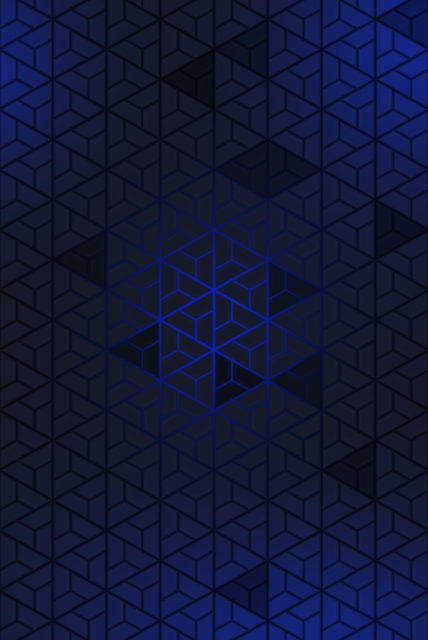
A WebGL 2 fragment shader for this background:

```glsl
#version 300 es
precision highp float;

uniform vec2 u_resolution;
out vec4 fragColor;

float hash(vec2 p) {
    vec3 q = fract(p.xyx * 0.1031);
    q += dot(q, q.yzx + 33.33);
    return fract((q.x + q.y) * q.z);
}

float glow(vec2 p, vec2 center, vec2 radius) {
    vec2 d = (p - center) / radius;
    return exp(-dot(d, d));
}

// Barycentric weights of the enclosing triangle; id names that triangle.
vec3 triangleWeights(vec2 p, out vec2 id) {
    vec2 u = p / vec2(0.084, 0.047);
    vec2 axes = vec2(u.x, 0.5 * (u.y - u.x + 1.0));
    vec2 f = fract(axes);
    bool flipped = f.x + f.y > 1.0;
    id = floor(axes) * vec2(1.0, 2.0) + vec2(0.0, flipped ? 1.0 : 0.0);
    if (flipped) f = 1.0 - f;
    return vec3(f, 1.0 - f.x - f.y);
}

// Rotate the weights so each of the three pinwheel pieces shares one form.
vec3 pinwheelPiece(vec3 w) {
    const float third = 1.0 / 3.0;
    if (w.x < third && w.y >= third) return w;
    if (w.y < third && w.z >= third) return w.yzx;
    return w.zxy;
}

void main() {
    vec2 p = (gl_FragCoord.xy - 0.5 * u_resolution) / u_resolution.y;
    float pixel = 1.0 / u_resolution.y;

    vec2 id;
    vec3 w = triangleWeights(p, id);
    vec3 q = pinwheelPiece(w);
    float outer = 0.083 * min(w.x, min(w.y, w.z));
    float edge = 0.083 * min(min(q.x, 1.0 / 3.0 - q.x), min(q.y - 1.0 / 3.0, q.z));

    // Blue light washing in from the borders
    float light = 0.72 * glow(p, vec2(-0.37, 0.40), vec2(0.16, 0.19))
                + 0.84 * glow(p, vec2(0.34, 0.45), vec2(0.23, 0.22))
                + 0.78 * glow(p, vec2(0.16, -0.53), vec2(0.29, 0.20))
                + 0.18 * glow(p, vec2(-0.20, -0.45), vec2(0.22, 0.22))
                + 0.09 * glow(p, vec2(0.26, 0.16), vec2(0.20, 0.24));
    vec3 face = mix(vec3(0.084, 0.096, 0.146), vec3(0.075, 0.155, 0.60), min(light, 1.0));

    // Scattered dark triangles
    float shade = hash(id + vec2(14.0, 51.0));
    face *= shade < 0.075 ? 0.52 + 2.2 * shade : 1.0;

    // Beveled faces with a faint rim
    float rim = exp(-pow((edge - 0.0052) / 0.0017, 2.0));
    face *= 0.91 + 0.10 * smoothstep(0.001, 0.008, edge);
    face += rim * (0.004 + 0.016 * smoothstep(0.20, 0.33, q.x)) * vec3(0.9, 1.0, 1.3);

    // Grooves: dark far away, lit blue around the middle
    float core = glow(p, vec2(0.0, 0.0), vec2(0.155, 0.18));
    float inner = 1.0 - smoothstep(0.0, max(0.0032, 1.5 * pixel), edge);
    float border = 1.0 - smoothstep(0.0, max(0.0038, 1.5 * pixel), outer);
    float groove = max(0.85 * inner, border);
    vec3 grooveColor = mix(face * 0.42, vec3(0.045, 0.14, 0.78), 0.95 * core);
    vec3 color = mix(face, grooveColor, groove);
    color += vec3(0.0, 0.012, 0.08) * core * exp(-edge / 0.0035) * (1.0 - groove);

    fragColor = vec4(color, 1.0);
}
```
